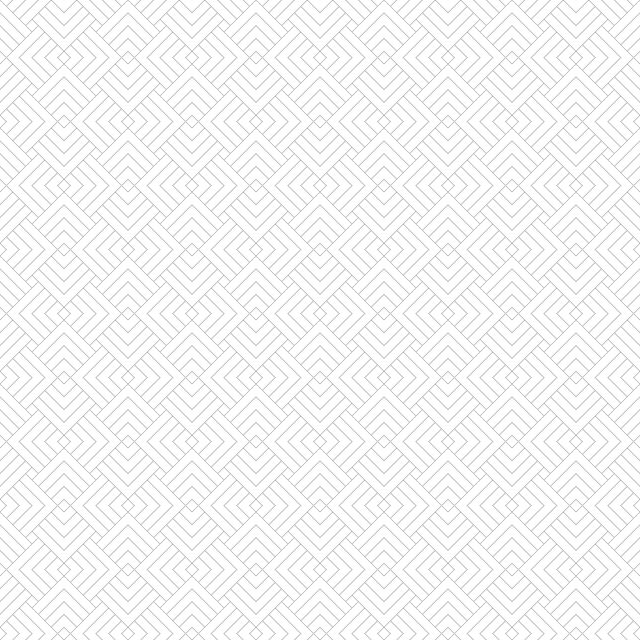
Write a Shadertoy shader that draws this pattern.

```glsl
// Fine grey line lattice of overlapping diamonds filled with nested chevrons.

const float CELLS = 10.0;         // diamond nodes across and down
const float ROW_SHIFT = 0.1;      // vertical offset of the nodes, in cells
const float BAND = 0.2;           // chevron spacing on the diagonal axes
const float LINE_WIDTH = 0.0088;  // in cells
const vec3 PAPER = vec3(1.0);
const vec3 INK = vec3(0.58);

// Distance to the outline and nested chevrons of one unit square.
// The chevrons point towards (facing.x, facing.y) on the diagonal axes.
float chevronSquare(vec2 q, vec2 facing) {
    q *= facing;
    vec2 fromCentre = abs(q - (0.5 - 0.5 * BAND));
    float box = max(fromCentre.x, fromCentre.y) - 0.5;
    if (box > 0.0) return box;
    float steps = (max(q.x, q.y) - 0.5 * BAND) / BAND;
    float chevrons = BAND * abs(fract(steps + 0.5) - 0.5);
    return min(chevrons, -box);
}

// Two opposed squares whose corners overlap in a small central diamond.
float squarePair(vec2 q, vec2 facing) {
    return min(chevronSquare(q, facing), chevronSquare(q, -facing));
}

// Wraps into the repeat of two diagonal units, centred on a node.
vec2 wrapAround(vec2 q, vec2 node) {
    return mod(q - node + 1.0, 2.0) - 1.0;
}

// Share of a pixel footprint covered by a line at distance d.
float lineCoverage(float d, float width, float footprint) {
    float nearEdge = max(d - 0.5 * footprint, -0.5 * width);
    float farEdge = min(d + 0.5 * footprint, 0.5 * width);
    return clamp((farEdge - nearEdge) / footprint, 0.0, 1.0);
}

void mainImage(out vec4 fragColor, in vec2 fragCoord) {
    vec2 p = fragCoord / iResolution.xy * CELLS - vec2(0.0, ROW_SHIFT);
    vec2 diagonal = vec2(p.x + p.y, p.y - p.x);

    // Sideways and upright pairs alternate like a checkerboard
    float sideways = squarePair(wrapAround(diagonal, vec2(0.0)), vec2(1.0, -1.0));
    float upright = squarePair(wrapAround(diagonal, vec2(1.0)), vec2(1.0));
    float d = min(sideways, upright) * sqrt(0.5);

    float pixel = CELLS / min(iResolution.x, iResolution.y);
    float ink = lineCoverage(d, LINE_WIDTH, pixel);
    fragColor = vec4(mix(PAPER, INK, ink), 1.0);
}
```
